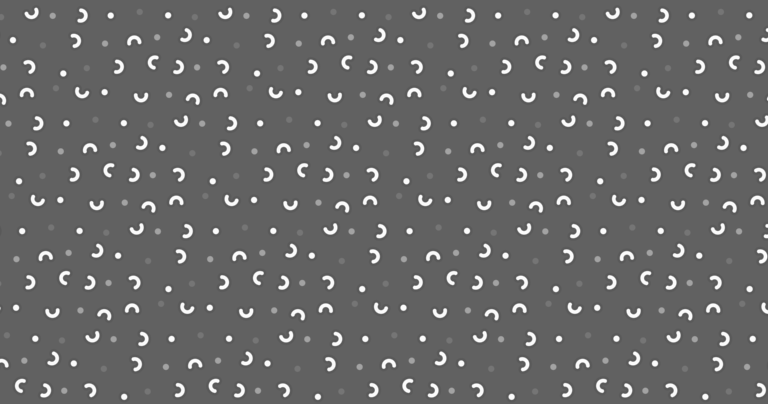
A Shadertoy shader for this pattern:

```glsl
// Scattered white arcs and white, grey and dim dots on a dark grey ground
#define TILE vec2(7.0, 4.0)      // cells in one repeat
#define CELL vec2(0.0685, 0.0667) // cell size, in canvas heights
#define ROW_SHIFT 0.4            // sideways slip of each row, in cells
#define JITTER 0.47              // spread of marks inside their cells
#define ARC_RADIUS 0.0130
#define ARC_HALF_WIDTH 0.0046
#define ARC_HALF_ANGLE 1.65
#define DOT_RADIUS 0.0076
#define RIM_WIDTH 0.0062         // darker rim around white marks
#define GROUND 0.38
#define RIM 0.35
#define WHITE 0.985

float hash(vec2 p) {
    return fract(sin(dot(p, vec2(127.1, 311.7))) * 43758.5453);
}

// Round-ended arc bulging towards +x
float arcDistance(vec2 p) {
    p.x += 0.4 * ARC_RADIUS;
    p.y = abs(p.y);
    vec2 end = vec2(cos(ARC_HALF_ANGLE), sin(ARC_HALF_ANGLE));
    bool beyondEnd = end.x * p.y > end.y * p.x;
    float d = beyondEnd ? length(p - end * ARC_RADIUS) : abs(length(p) - ARC_RADIUS);
    return d - ARC_HALF_WIDTH;
}

vec2 rotate(vec2 p, float angle) {
    float c = cos(angle), s = sin(angle);
    return vec2(c * p.x + s * p.y, c * p.y - s * p.x);
}

// Returns distance and tone of the mark in a cell; p is relative to its centre
vec2 mark(vec2 p, vec2 id) {
    // Spread the kinds evenly over the repeat
    float slot = mod((id.x + TILE.x * id.y) * 11.0, TILE.x * TILE.y);
    if (slot < 12.5) {
        float pick = hash(id + 31.7);
        float quarter = floor(4.0 * pick * pick);
        float tilt = (hash(id + 57.3) - 0.5) * 1.2;
        return vec2(arcDistance(rotate(p, quarter * 1.5708 + tilt)), WHITE);
    }
    float tone = slot < 17.5 ? WHITE : slot < 22.5 ? 0.64 : 0.46;
    return vec2(length(p) - DOT_RADIUS, tone);
}

void mainImage(out vec4 fragColor, in vec2 fragCoord) {
    vec2 p = fragCoord / iResolution.y;
    float blur = 0.9 / iResolution.y;
    float cover = 0.0, rim = 0.0, ink = GROUND;

    // Visit the marks of the nearby cells
    float baseRow = floor(p.y / CELL.y);
    for (int j = -1; j <= 1; j++) {
        float row = baseRow + float(j);
        float slip = ROW_SHIFT * row;
        float baseColumn = floor(p.x / CELL.x - slip);
        for (int i = -1; i <= 1; i++) {
            vec2 cell = vec2(baseColumn + float(i), row);
            vec2 id = mod(cell, TILE);
            vec2 offset = (vec2(hash(id + 3.1), hash(id + 17.9)) - 0.5) * JITTER;
            vec2 centre = (cell + vec2(slip, 0.0) + 0.5 + offset) * CELL;
            vec2 m = mark(p - centre, id);

            float c = 1.0 - smoothstep(-blur, blur, m.x);
            if (c > cover) {
                cover = c;
                ink = m.y;
            }
            if (m.y > 0.9) {
                rim = max(rim, 1.0 - smoothstep(-blur, blur, m.x - RIM_WIDTH));
            }
        }
    }

    float tone = mix(mix(GROUND, RIM, rim), ink, cover);
    fragColor = vec4(vec3(tone), 1.0);
}
```
